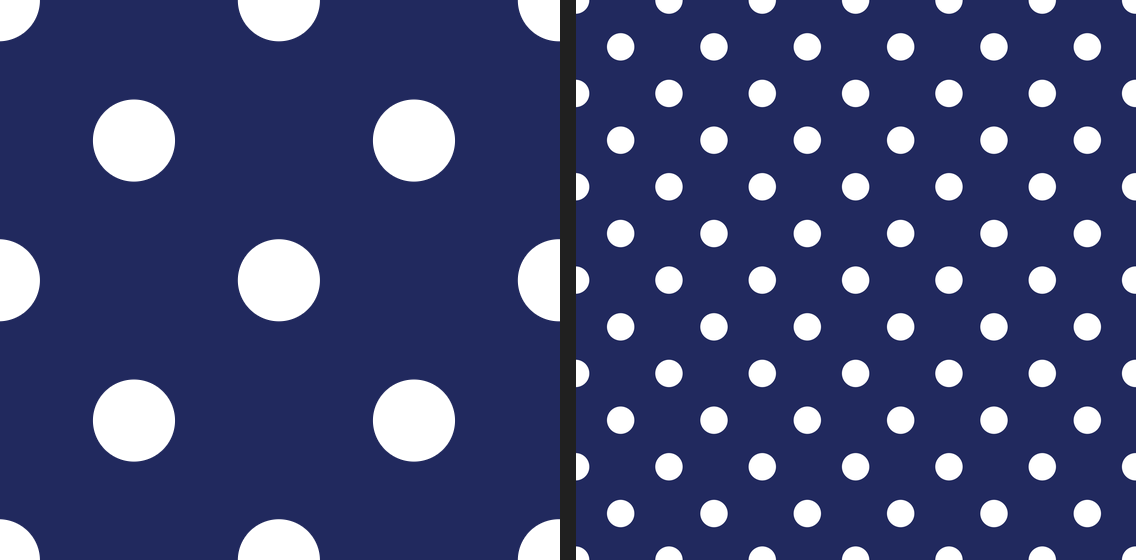
Left: one tile. Right: repeated 3 by 3.
Give the GLSL for this pattern, as a Shadertoy shader.

```glsl
// White polka dots on navy, two staggered dots per repeat, tiling seamlessly.

const float REPEATS     = 2.0;                  // repeats across and down
const float DOT_RADIUS  = 0.1466;               // in repeat units
const vec2  CORNER_DOT  = vec2(-0.004, -0.001); // dot centres, in repeat units
const vec2  MIDDLE_DOT  = vec2(0.4785, 0.498);
const vec3  NAVY        = vec3(0.130, 0.160, 0.370);
const vec3  WHITE       = vec3(1.0);

// Signed distance to the nearest copy of a dot on the unit lattice
float dotLattice(vec2 p, vec2 centre) {
    vec2 d = p - centre;
    return length(d - floor(d + 0.5)) - DOT_RADIUS;
}

void mainImage(out vec4 fragColor, in vec2 fragCoord) {
    vec2 p = REPEATS * fragCoord / iResolution.xy;
    float pixel = REPEATS / iResolution.y;

    // Union of the two staggered lattices
    float dist = min(dotLattice(p, CORNER_DOT), dotLattice(p, MIDDLE_DOT));

    // Edge smoothed over about one pixel
    float coverage = clamp(0.5 - dist / pixel, 0.0, 1.0);
    fragColor = vec4(mix(NAVY, WHITE, coverage), 1.0);
}
```
